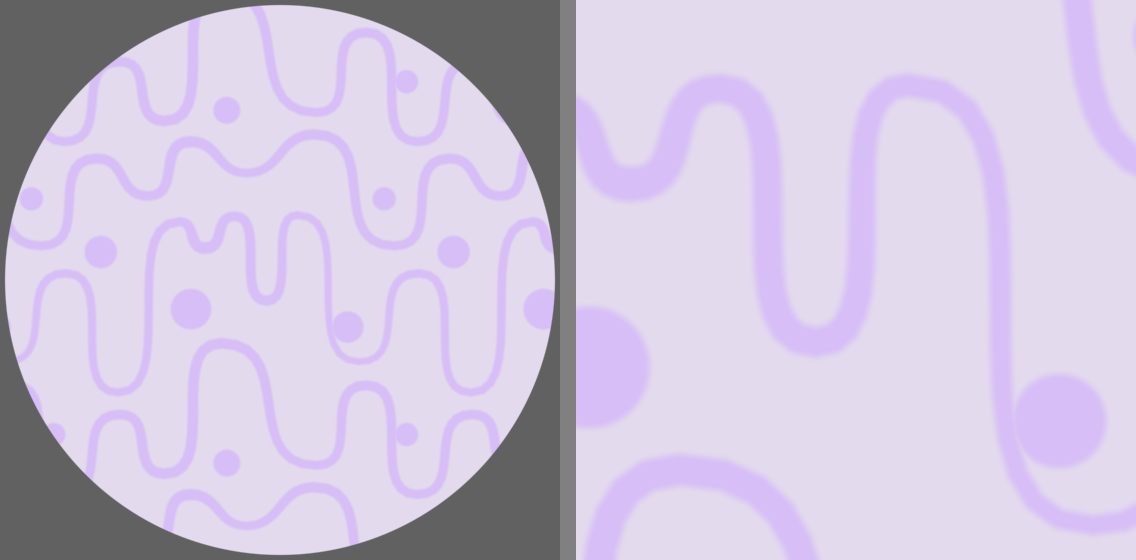
Left: the whole. Right: its middle third, enlarged.
A three.js fragment shader for this pattern:

```glsl
varying vec2 vUv;

const vec3 SURROUND = vec3(0.38, 0.38, 0.38);
const vec3 GROUND = vec3(0.89, 0.855, 0.93);
const vec3 LILAC = vec3(0.843, 0.745, 0.965);
const float DISC_RADIUS = 0.491;
const float DISC_SOFTNESS = 0.0016;
const float INK_SOFTNESS = 0.0034;
const float PERIOD = 0.630;
const float CULL_MARGIN = 0.03;
const int CURVE_STEPS = 14;
const int MAX_KNOTS = 8;
const int DOT_COUNT = 6;
const float FAR = 1.0;

// Nearest repeat of an offset on the square lattice
vec2 wrap(vec2 offset) {
  return offset - PERIOD * floor(offset / PERIOD + 0.5);
}

float segmentDistance(vec2 p, vec2 a, vec2 b) {
  vec2 ab = b - a;
  float t = clamp(dot(p - a, ab) / dot(ab, ab), 0.0, 1.0);
  return length(p - a - ab * t);
}

// S-shaped Bezier between two turning points; z holds the half width
float sCurve(vec2 p, vec3 start, vec3 end) {
  vec2 halfSpan = 0.5 * (end.xy - start.xy);
  vec2 q = wrap(p - 0.5 * (start.xy + end.xy));
  if (any(greaterThan(abs(q), abs(halfSpan) + CULL_MARGIN))) return FAR;

  // Steep spans get longer handles, so their walls turn vertical
  float steepness = abs(halfSpan.y) / halfSpan.x;
  float handle = clamp(0.3 + 0.4 * steepness, 0.5, 1.0) * 2.0 * halfSpan.x;
  float d = FAR;
  vec2 previous = -halfSpan;
  for (int i = 1; i <= CURVE_STEPS; i++) {
    float t = float(i) / float(CURVE_STEPS);
    float s = 1.0 - t;
    vec2 current = halfSpan * (t * t * t + 3.0 * t * t * s - 3.0 * t * s * s - s * s * s);
    current.x += 3.0 * t * s * (s - t) * handle;
    d = min(d, segmentDistance(q, previous, current) - mix(start.z, end.z, t));
    previous = current;
  }
  return d;
}

// Closed chain of S curves; the last knot joins the first of the next repeat
float strand(vec2 p, vec3 knots[MAX_KNOTS + 1], int count) {
  float d = FAR;
  for (int i = 0; i < MAX_KNOTS; i++) {
    if (i >= count) break;
    d = min(d, sCurve(p, knots[i], knots[i + 1]));
  }
  return d;
}

float drips(vec2 p) {
  vec3 k[MAX_KNOTS + 1];

  // Lower strand: x, y, half width
  k[0] = vec3(0.214, 0.260, 0.0085);
  k[1] = vec3(0.294, 0.154, 0.0095);
  k[2] = vec3(0.395, 0.387, 0.0095);
  k[3] = vec3(0.565, 0.169, 0.0078);
  k[4] = vec3(0.654, 0.312, 0.0088);
  k[5] = vec3(0.745, 0.117, 0.0080);
  k[6] = k[0] + vec3(PERIOD, 0.0, 0.0);
  k[7] = k[6];
  k[8] = k[6];
  float d = strand(p, k, 6);

  // Upper, gently rolling strand
  k[0] = vec3(0.074, 0.561, 0.0080);
  k[1] = vec3(0.173, 0.717, 0.0090);
  k[2] = vec3(0.264, 0.650, 0.0085);
  k[3] = vec3(0.340, 0.747, 0.0100);
  k[4] = vec3(0.440, 0.691, 0.0075);
  k[5] = vec3(0.561, 0.760, 0.0092);
  k[6] = k[0] + vec3(PERIOD, 0.0, 0.0);
  d = min(d, strand(p, k, 6));

  // Middle strand with the long drips
  k[0] = vec3(0.118, 0.512, 0.0075);
  k[1] = vec3(0.211, 0.299, 0.0070);
  k[2] = vec3(0.320, 0.604, 0.0080);
  k[3] = vec3(0.366, 0.557, 0.0105);
  k[4] = vec3(0.419, 0.614, 0.0085);
  k[5] = vec3(0.476, 0.463, 0.0090);
  k[6] = vec3(0.531, 0.616, 0.0070);
  k[7] = vec3(0.641, 0.354, 0.0058);
  k[8] = k[0] + vec3(PERIOD, 0.0, 0.0);
  return min(d, strand(p, k, 8));
}

float dots(vec2 p) {
  vec3 dot3[DOT_COUNT];  // centre and radius
  dot3[0] = vec3(0.405, 0.173, 0.0240);
  dot3[1] = vec3(0.726, 0.224, 0.0207);
  dot3[2] = vec3(0.056, 0.645, 0.0207);
  dot3[3] = vec3(0.180, 0.550, 0.0290);
  dot3[4] = vec3(0.341, 0.448, 0.0362);
  dot3[5] = vec3(0.621, 0.416, 0.0280);
  float d = FAR;
  for (int i = 0; i < DOT_COUNT; i++) {
    d = min(d, length(wrap(p - dot3[i].xy)) - dot3[i].z);
  }
  return d;
}

void main() {
  float ink = min(drips(vUv), dots(vUv));
  vec3 color = mix(LILAC, GROUND, smoothstep(-INK_SOFTNESS, INK_SOFTNESS, ink));
  float rim = length(vUv - 0.5) - DISC_RADIUS;
  color = mix(color, SURROUND, smoothstep(-DISC_SOFTNESS, DISC_SOFTNESS, rim));
  gl_FragColor = vec4(color, 1.0);
}
```
